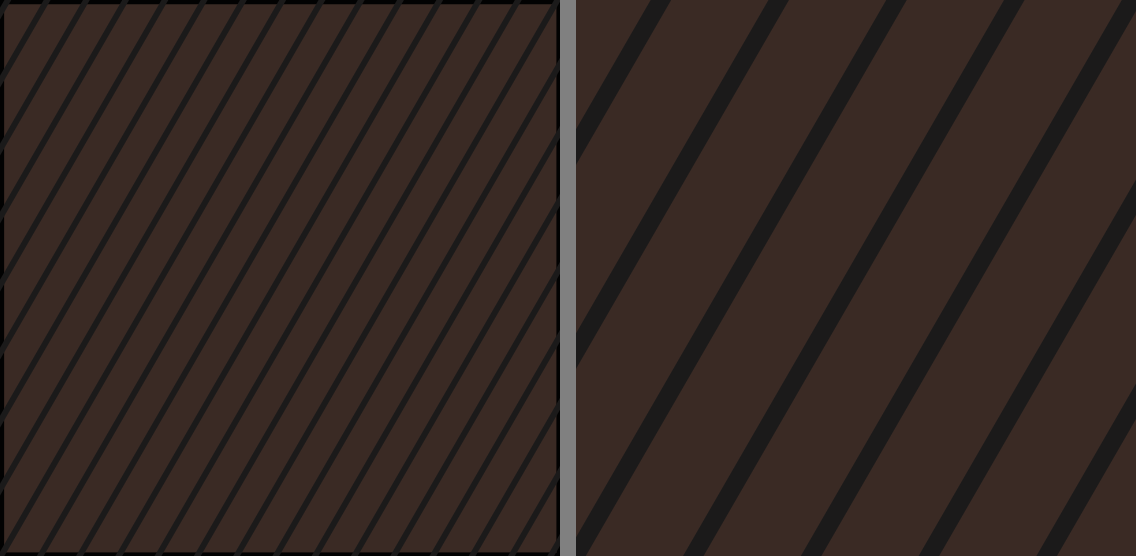
Left, the full canvas; right, a detail of the centre.
A WebGL 1 fragment shader for this pattern:

```glsl
precision highp float;

uniform vec2 u_resolution;

// Coverage of a shape from its signed distance, negative inside
float coverage(float dist, float pixel) {
  return clamp(0.5 - dist / pixel, 0.0, 1.0);
}

// Signed distance to evenly spaced parallel lines
float stripeDistance(vec2 p, vec2 normal, float period, float halfWidth) {
  float across = dot(p, normal) - 0.0015;
  return abs(fract(across / period + 0.5) - 0.5) * period - halfWidth;
}

// Signed distance to an axis-aligned panel
float panelDistance(vec2 p, vec2 low, vec2 high) {
  vec2 outside = max(low - p, p - high);
  return max(outside.x, outside.y);
}

void main() {
  float pixel = 1.0 / u_resolution.x;
  vec2 p = gl_FragCoord.xy * pixel;
  vec2 canvas = u_resolution * pixel;

  // Brown panel inside a thin black border
  float panel = panelDistance(p, vec2(0.0074, 0.0064), canvas - vec2(0.0064, 0.0076));
  vec3 color = mix(vec3(0.006), vec3(0.227, 0.165, 0.141), coverage(panel, pixel));

  // Charcoal stripes at 60 degrees, running over panel and border
  vec2 normal = vec2(sin(radians(60.0)), -cos(radians(60.0)));
  float stripe = stripeDistance(p, normal, 0.06072, 0.0053);
  color = mix(color, vec3(0.106, 0.102, 0.102), coverage(stripe, pixel));

  gl_FragColor = vec4(color, 1.0);
}
```
